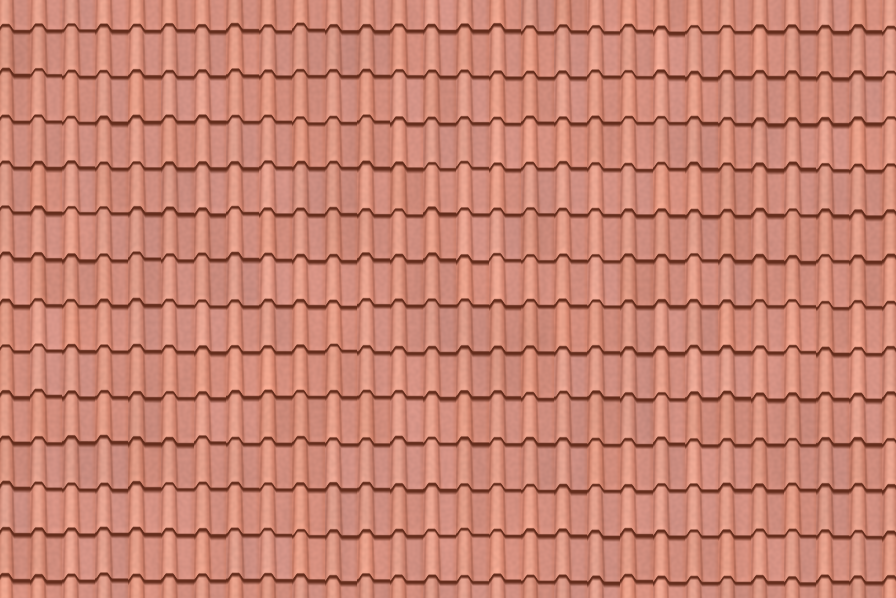
Give the GLSL for this texture, as a WebGL 1 fragment shader.

```glsl
precision highp float;
// Clay roof: overlapping courses of tiles, each a tapered roll beside a flat pan.
// The signed height above or below the nearest arched lip gives the shadow line;
// hashes vary each tile and gradient noise adds grain and weather streaks.

uniform vec2 u_resolution;

#define COLS 27.33         // tiles across
#define ROWS 13.04         // courses down
#define ARCH 0.13          // lip rise over a roll, in courses
#define ROLL_CENTER 0.27   // roll axis within a tile
#define SHADOW 0.10        // depth of the shadow below a lip, in courses
#define TILT 0.05          // drop of the courses from left to right
#define TILE_VARIATION 0.055
#define PAN vec3(0.815, 0.555, 0.500)
#define LIGHT vec3(0.895, 0.630, 0.550)
#define FLANK vec3(0.790, 0.495, 0.415)
#define SEAM vec3(0.620, 0.370, 0.305)
#define GAP vec3(0.370, 0.155, 0.090)

float hash(vec2 p) {
  return fract(sin(dot(p, vec2(127.1, 311.7))) * 43758.55);
}

vec2 gradient(vec2 cell) {
  float angle = 6.2832 * hash(cell);
  return vec2(cos(angle), sin(angle));
}

float gradientNoise(vec2 p) {
  vec2 i = floor(p), f = fract(p);
  vec2 s = f * f * f * (f * (f * 6.0 - 15.0) + 10.0);
  vec2 e = vec2(1.0, 0.0);
  float low = mix(dot(gradient(i), f),
                  dot(gradient(i + e.xy), f - e.xy), s.x);
  float high = mix(dot(gradient(i + e.yx), f - e.yx),
                   dot(gradient(i + e.xx), f - e.xx), s.x);
  return mix(low, high, s.y);
}

// Position across a roll: -1 and 1 at its sides, widening down the tile.
float rollCoord(float x, float down, vec2 tile) {
  float shift = (hash(tile + 7.3) - 0.5) * 0.03;
  return (x - ROLL_CENTER - shift) / mix(0.195, 0.245, down);
}

// Roll and pan colours across one tile.
vec3 clay(float x, float down, vec2 tile, float blur) {
  float t = rollCoord(x, down, tile);
  float crown = 1.0 - smoothstep(0.15, 1.0, abs(t + 0.12));
  vec3 roll = mix(FLANK, LIGHT, crown);
  float besideRoll = 1.0 - smoothstep(1.0, 1.5, t);
  float besideNext = smoothstep(0.86, 1.0, x);
  vec3 pan = mix(PAN, FLANK, 0.7 * max(besideRoll, besideNext));
  float onRoll = 1.0 - smoothstep(1.0 - blur, 1.0 + blur, abs(t));
  vec3 color = mix(pan, roll, onRoll);
  float side = 1.0 - smoothstep(0.04, 0.12 + blur, abs(abs(t) - 1.0));
  return mix(color, SEAM, side * (t > 0.0 ? 0.50 : 0.28));
}

void main() {
  vec2 p = gl_FragCoord.xy / u_resolution;
  float u = p.x * COLS + 0.096;
  float v = (1.0 - p.y) * ROWS - 0.636 - TILT * p.x;
  vec2 pixel = vec2(COLS, ROWS) / u_resolution;
  float column = floor(u), x = fract(u);

  // Signed distance to the nearest lip, positive below it.
  float lip = floor(v + 0.5 + 0.5 * ARCH);
  vec2 upper = vec2(column, lip - 1.0);
  float arch = 1.0 - smoothstep(0.35, 1.08, abs(rollCoord(x, 1.0, upper)));
  float d = v - lip + ARCH * arch + (hash(upper + 3.1) - 0.5) * 0.045;

  // Tile owning this point and the distance down it.
  float above = step(d, 0.0);
  vec2 tile = vec2(column, lip - above);
  float down = clamp(d + above, 0.0, 1.0);
  vec3 color = clay(x, down, tile, 4.0 * pixel.x);

  // Tone of each tile, slow weathering, streaks and grain.
  float tone = hash(tile) - 0.5;
  float warmth = hash(tile + 19.7) - 0.5;
  float weather = gradientNoise(p * vec2(9.0, 6.0));
  float streak = gradientNoise(vec2(p.x * 75.0, p.y * 5.0 + tile.y * 0.6));
  float grain = gradientNoise(p * vec2(190.0, 127.0));
  color *= 1.0 + TILE_VARIATION * tone + 0.035 * weather
         + 0.035 * streak + 0.045 * grain;
  color += warmth * vec3(0.012, -0.012, -0.030);

  // Bright rolled lip, then the gap and shadow on the course beneath.
  float rim = smoothstep(-0.16, -0.06, d) * above;
  color *= 1.0 + 0.035 * rim;
  float depth = SHADOW * (0.8 + 0.4 * hash(upper + 11.9)) * mix(1.1, 0.9, arch);
  float shadow = smoothstep(-0.015 - 0.6 * pixel.y, 0.015, d)
               * (1.0 - smoothstep(0.3 * depth, 1.1 * depth + 0.3 * pixel.y, d));
  color = mix(color, GAP, 0.95 * shadow);

  gl_FragColor = vec4(clamp(color, 0.0, 1.0), 1.0);
}
```
